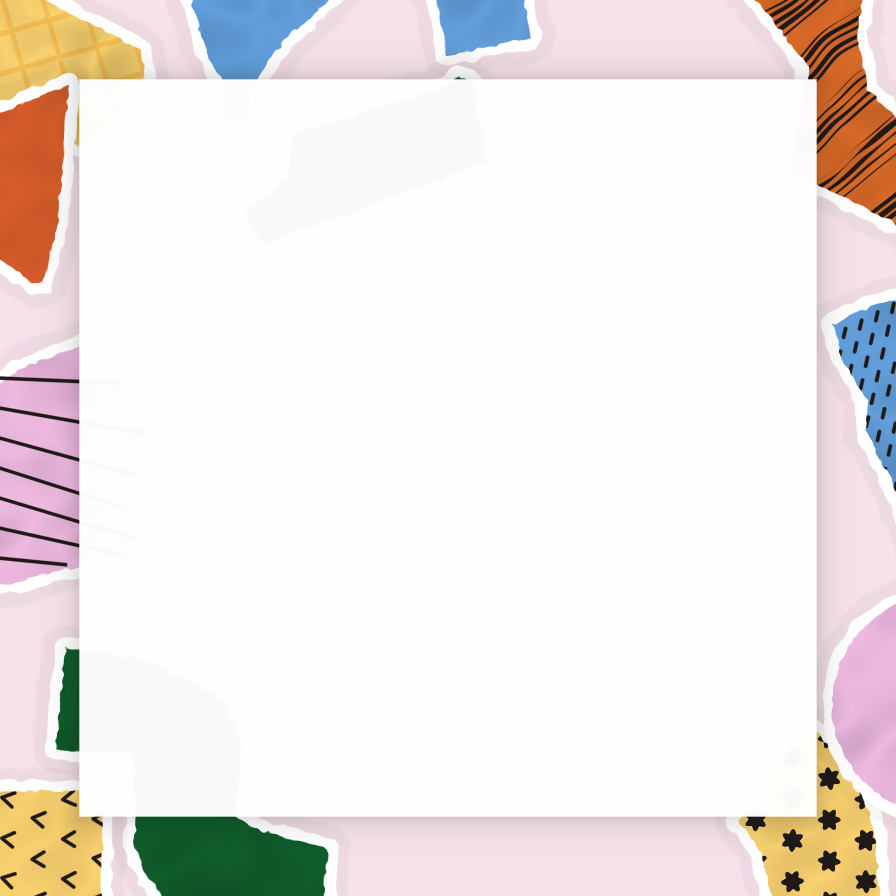
This background is drawn by a Shadertoy shader. Its source:

```glsl
const vec3 PINK = vec3(.965, .885, .922);
const vec3 YELLOW = vec3(.94, .79, .42);
const vec3 ORANGE = vec3(.81, .35, .16);
const vec3 BLUE = vec3(.37, .60, .83);
const vec3 GREEN = vec3(.06, .35, .16);
const vec3 LILAC = vec3(.90, .70, .85);
const vec3 INK = vec3(.12, .10, .09);

float hash(vec2 p) { return fract(sin(dot(p, vec2(127.1, 311.7))) * 43758.5); }

float noise(vec2 p) {
    vec2 i = floor(p), f = fract(p);
    f = f * f * (3. - 2. * f);
    return mix(mix(hash(i), hash(i + vec2(1, 0)), f.x),
               mix(hash(i + vec2(0, 1)), hash(i + 1.), f.x), f.y);
}

vec2 rotate(vec2 p, float a) { return mat2(cos(a), -sin(a), sin(a), cos(a)) * p; }
float fill(float d, float aa) { return smoothstep(aa, -aa, d); }

float segment(vec2 p, vec2 a, vec2 b) {
    vec2 e = b - a, w = p - a;
    return length(w - e * clamp(dot(w, e) / max(dot(e, e), 1e-6), 0., 1.));
}

// Signed distance; corners come in pairs, in thousandths of the canvas
float polygon(vec2 p, vec4 c0, vec4 c1, vec4 c2, vec4 c3) {
    vec2 v[8] = vec2[8](c0.xy, c0.zw, c1.xy, c1.zw, c2.xy, c2.zw, c3.xy, c3.zw);
    float d = 10., s = 1.;
    for (int i = 0; i < 8; i++) {
        vec2 a = v[i] * .001, b = v[(i + 7) % 8] * .001, e = b - a, w = p - a;
        d = min(d, segment(p, a, b));
        bvec3 c = bvec3(p.y >= a.y, p.y < b.y, e.x * w.y > e.y * w.x);
        if (all(c) || all(not(c))) s = -s;
    }
    return s * d;
}

float quad(vec2 p, vec4 a, vec4 b) {
    return polygon(p, a.xyxy, a.zwzw, b.xyxy, b.zwzw);
}

// Torn paper: soft shade, white rim, creased colour
vec3 scrap(vec3 base, vec3 paper, vec2 p, float d, float aa) {
    float tear = (noise(p * 85.) - .5) * .006;
    float rough = (noise(p * 150.) - .5) * .004;
    float crease = abs(noise(rotate(p, .6) * vec2(16, 30)) - noise(p * 23.));
    base *= 1. - .035 * smoothstep(.029, .023, d + tear);
    base = mix(base, vec3(1), fill(d - .012 + tear, aa));
    return mix(base, paper * (1.04 - .14 * crease), fill(d + rough, aa));
}

// Cells with every second column shifted: local place and id
vec4 stagger(vec2 p, vec2 cell) {
    float column = floor(p.x / cell.x);
    p.y += mod(column, 2.) * cell.y * .5;
    vec2 id = vec2(column, floor(p.y / cell.y));
    return vec4(p - (id + .5) * cell, id);
}

vec3 gridPaper(vec2 p, float aa) {
    vec2 q = abs(fract(rotate(p, .28) / .043) - .5) * .043;
    return mix(YELLOW, vec3(.92, .70, .28), .75 * fill(min(q.x, q.y) - .0028, aa));
}

vec3 tigerPaper(vec2 p, float aa) {
    vec2 q = rotate(p, .67);
    q.y += (noise(q * vec2(22, 12)) - .5) * .014;
    float band = abs(fract((q.y - .045) / .06 + .5) - .5) * .06;
    float strand = abs(fract(q.y / .0085) - .5) * .0085;
    float width = .0033 * noise(q * vec2(20, 110));
    return mix(vec3(.82, .40, .15), INK, fill(strand - width, aa) * fill(band - .017, aa));
}

vec3 dashPaper(vec2 p, float aa) {
    vec4 c = stagger(rotate(p, -.22), vec2(.0155, .026));
    float d = segment(c.xy, vec2(0, -.005), vec2(0, .005)) - .0021;
    return mix(BLUE, INK, fill(d, aa));
}

vec3 chevronPaper(vec2 p, float aa) {
    vec4 c = stagger(p + vec2(.008, .004), vec2(.034, .045));
    vec2 q = rotate(c.xy, .4 * hash(c.zw) - .25);
    float d = segment(vec2(q.x, abs(q.y)), vec2(-.007, 0), vec2(.006, .008)) - .002;
    return mix(YELLOW, INK, fill(d, aa));
}

vec3 spotPaper(vec2 p, float aa) {
    vec4 c = stagger(p - vec2(.003, .016), vec2(.041, .046));
    float petals = sin(atan(c.y, c.x) * 6. + 6. * hash(c.zw));
    return mix(YELLOW, INK, fill(length(c.xy) - .0105 - .0022 * petals, aa));
}

float fanLines(vec2 p, float aa) {
    float ink = 0.;
    for (float i = 0.; i < 7.; i++) {
        float y = .578 - .0335 * i - .32 * sin(.449 * (i + .3)) * p.x;
        float end = i > 5.5 ? .075 : .13 + .035 * hash(vec2(i, 3));
        ink = max(ink, fill(abs(p.y - y) - .002, aa) * fill(p.x - end, aa));
    }
    return ink;
}

void mainImage(out vec4 fragColor, in vec2 fragCoord) {
    vec2 p = fragCoord / iResolution.xy;
    float aa = .8 / min(iResolution.x, iResolution.y);

    // Top scraps
    float d = polygon(p, vec4(-30,1030,45,1003), vec4(157,944,161,915), vec4(130,865,90,836), vec4(40,850,-30,860));
    vec3 col = scrap(PINK, gridPaper(p, aa), p, d, aa);
    d = polygon(p, vec4(-30,860,30,886), vec4(77,905,64,750), vec4(48,684,36,685), vec4(0,712,-30,740));
    col = scrap(col, ORANGE, p, d, aa);
    d = polygon(p, vec4(205,1030,228,948), vec4(247,910,252,863), vec4(272,863,286,912), vec4(318,956,400,1030));
    col = scrap(col, BLUE, p, d, aa);
    d = quad(p, vec4(484,1030,498,938), vec4(592,958,580,1030));
    col = scrap(col, BLUE, p, d, aa);
    d = polygon(p, vec4(273,763,322,805), vec4(326,850,495,902), vec4(512,916,529,904), vec4(542,818,293,727));
    col = scrap(col, GREEN, p, d, aa);
    d = polygon(p, vec4(820,1030,903,925), vec4(882,810,1040,730), vec4(1040,830,968,900), vec4(957,955,965,1030));
    col = scrap(col, tigerPaper(p, aa), p, d, aa);

    // Side scraps
    d = polygon(p, vec4(929,638,965,655), vec4(1030,675,1030,380), vec4(1000,453,966,520), vec4(968,553,940,600));
    col = scrap(col, dashPaper(p, aa), p, d, aa);
    d = polygon(p, vec4(-30,555,30,592), vec4(90,615,130,500), vec4(100,370,60,362), vec4(20,350,-30,345));
    col = mix(scrap(col, LILAC, p, d, aa), INK, fanLines(p, aa));

    // Bottom scraps
    d = polygon(p, vec4(905,190,950,140), vec4(975,80,985,-30), vec4(868,-30,850,50), vec4(823,85,870,150));
    col = scrap(col, spotPaper(p, aa), p, d, aa);
    col = scrap(col, LILAC, p, length(p - vec2(1.052, .2135)) - .123, aa);
    float arch = polygon(p, vec4(73,277,160,265), vec4(250,220,270,170), vec4(262,80,150,90), vec4(150,160,62,163));
    float foot = polygon(p, vec4(262,90,285,75), vec4(365,52,360,-30), vec4(200,-30,160,30), vec4(149,60,152,90));
    col = scrap(col, GREEN, p, min(arch, foot), aa);
    d = quad(p, vec4(-30,117,115,117), vec4(113,-30,-30,-30));
    col = scrap(col, chevronPaper(p, aa), p, d, aa);

    // Nearly opaque card with a soft shadow
    vec2 box = abs(p - .5) - .4115;
    float card = length(max(box, 0.)) + min(max(box.x, box.y), 0.);
    col *= 1. - .13 * exp(-70. * max(card, 0.));
    col = mix(col, vec3(1), .972 * fill(card, aa));
    fragColor = vec4(min(col, 1.), 1);
}
```
